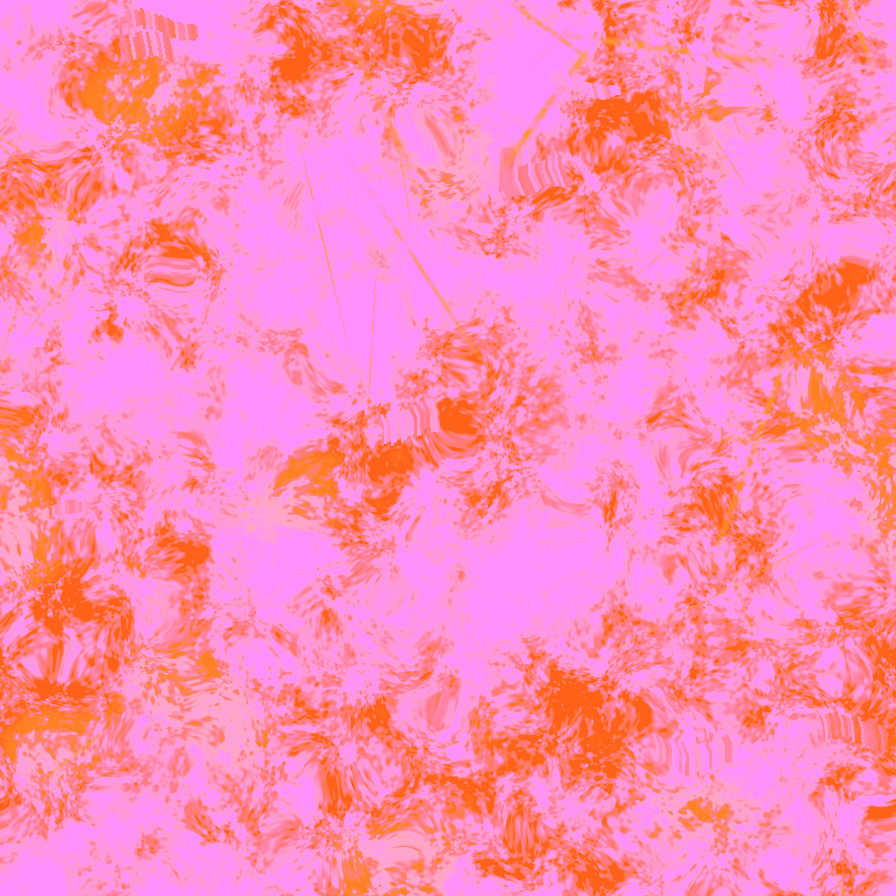
This texture is drawn by a three.js fragment shader. Its source:

```glsl
varying vec2 vUv;

// Colours, from bare paint to deep rust
const vec3 ORCHID = vec3(1.00, 0.56, 0.99);
const vec3 PINK   = vec3(1.00, 0.59, 0.91);
const vec3 ROSE   = vec3(1.00, 0.61, 0.80);
const vec3 CORAL  = vec3(1.00, 0.52, 0.67);
const vec3 SALMON = vec3(1.00, 0.48, 0.51);
const vec3 ORANGE = vec3(1.00, 0.48, 0.35);
const vec3 RUST   = vec3(1.00, 0.38, 0.10);
const vec3 AMBER  = vec3(1.00, 0.58, 0.17);
const vec3 PEACH  = vec3(1.00, 0.70, 0.72);

// Cell counts are whole numbers so that everything wraps
const float PATCH_CELLS = 5.0;
const float GRAIN_CELLS = 32.0;
const float WARP_CELLS = 18.0;
const float VEIN_CELLS = 11.0;
const float STAIN_CELLS = 9.0;
const float WARP = 0.007;
const float VEIN_WIDTH = 0.07;
const float VEIN_RUST = 0.8;
const int SCRATCHES = 26;
const int COMBS = 9;
const float COMB_TEETH = 270.0;
const float TAU = 6.28318;

vec3 hash3(vec3 p) {
  p = fract(p * vec3(0.1031, 0.1030, 0.0973));
  p += dot(p, p.yxz + 33.33);
  return fract((p.xxy + p.yxx) * p.zyx);
}

// Cellular noise: one signed soft spot per cell, deviation about 1
float spots(vec2 uv, float cells, float seed) {
  vec2 p = uv * cells, cell = floor(p);
  float sum = 0.0;
  for (int y = -1; y <= 1; y++)
    for (int x = -1; x <= 1; x++) {
      vec2 id = cell + vec2(x, y);
      vec3 h = hash3(vec3(mod(id, cells), seed));
      vec2 d = id + h.xy - p;
      float k = max(1.0 - dot(d, d), 0.0);
      sum += (h.z * 2.0 - 1.0) * k * k * k;
    }
  return sum * 2.58;
}

// Shortest offset on the wrapped canvas
vec2 wrapDelta(vec2 uv, vec2 centre) {
  return fract(uv - centre + 0.5) - 0.5;
}

float ramp(float a, float b, float x) {
  return clamp((x - a) / (b - a), 0.0, 1.0);
}

vec3 rustColour(float rust) {
  vec3 c = mix(ORCHID, PINK, ramp(-1.2, -0.5, rust));
  c = mix(c, ROSE, ramp(-0.5, 0.0, rust));
  c = mix(c, CORAL, ramp(0.0, 0.54, rust));
  c = mix(c, SALMON, ramp(0.54, 1.08, rust));
  c = mix(c, ORANGE, ramp(1.08, 1.56, rust));
  return mix(c, RUST, ramp(1.56, 2.05, rust));
}

// Straight amber scratches, some hairline and some broad and soft
float scratches(vec2 uv, float grain) {
  float cover = 0.0;
  for (int i = 0; i < SCRATCHES; i++) {
    vec3 h = hash3(vec3(float(i), 7.0, 51.0));
    vec3 k = hash3(vec3(float(i), 19.0, 83.0));
    vec2 d = wrapDelta(uv, h.xy);
    float a = h.z * 0.5 * TAU;
    vec2 q = vec2(dot(d, vec2(cos(a), sin(a))), dot(d, vec2(-sin(a), cos(a))));
    float reach = mix(0.05, 0.19, k.x);
    float width = mix(0.0013, 0.0065, k.y * k.y * k.y);
    float along = 1.0 - smoothstep(0.4 * reach, reach, abs(q.x));
    float across = 1.0 - smoothstep(0.2 * width, width, abs(q.y));
    float wear = clamp(0.65 + 0.4 * grain, 0.0, 1.0);
    cover = max(cover, along * across * wear * mix(0.45, 0.95, k.z));
  }
  return cover;
}

// Small smeared bands of bent teeth: x is the rust level, y the cover
vec2 combs(vec2 uv) {
  vec2 result = vec2(0.0);
  for (int i = 0; i < COMBS; i++) {
    vec3 h = hash3(vec3(float(i), 31.0, 12.0));
    vec3 k = hash3(vec3(float(i), 43.0, 29.0));
    vec2 q = wrapDelta(uv, h.xy);
    q.y += 0.008 * sin(q.x * 55.0 + TAU * k.x);
    q.x += 0.5 * abs(q.y - 0.004) * (k.y - 0.5) + 0.2 * q.y;
    float tooth = floor(q.x * COMB_TEETH);
    vec3 t = hash3(vec3(tooth + 200.0, float(i), 5.0));
    float tall = mix(0.008, 0.019, k.z) * mix(0.75, 1.1, t.y);
    float wide = mix(0.025, 0.06, h.z);
    float cover = (1.0 - smoothstep(tall - 0.002, tall, abs(q.y)))
                * (1.0 - smoothstep(0.8 * wide, wide, abs(q.x)));
    float level = mix(-0.7, 0.9, k.x) + (t.x - 0.45) * 1.9;
    result = mix(result, vec2(level, 1.0), cover);
  }
  return result;
}

void main() {
  vec2 warp = vec2(spots(vUv, WARP_CELLS, 1.0), spots(vUv, WARP_CELLS, 2.0));
  vec2 uv = vUv + WARP * warp;

  // Broad patches, then fine grain that is stronger inside them
  float patches = 0.0, grain = 0.0;
  float cells = PATCH_CELLS, weight = 0.52;
  for (int i = 0; i < 3; i++) {
    patches += weight * spots(uv, cells, 10.0 + float(i));
    cells *= 2.0;
    weight *= 0.85;
  }
  cells = GRAIN_CELLS;
  for (int i = 0; i < 4; i++) {
    grain += 0.4 * spots(uv, cells, 20.0 + float(i));
    cells *= 2.0;
  }
  float rust = patches + grain * mix(0.5, 1.15, smoothstep(-0.9, 0.8, patches));

  // Thin curved veins near the rusty patches
  float vein = 1.0 - smoothstep(0.0, VEIN_WIDTH, abs(spots(uv, VEIN_CELLS, 30.0)));
  rust += VEIN_RUST * vein * smoothstep(-0.2, 0.7, patches + 0.4 * grain);

  vec2 comb = combs(vUv);
  rust = mix(rust, comb.x, 0.9 * comb.y);

  // Peach stains on the paint, amber tint in the rust, scratches on top
  float stain = smoothstep(0.5, 2.0, spots(uv, STAIN_CELLS, 40.0) + 0.4 * grain);
  vec3 colour = rustColour(rust);
  colour = mix(colour, PEACH, 0.5 * stain * (1.0 - ramp(0.2, 1.0, rust)));
  colour = mix(colour, AMBER, 0.6 * stain * ramp(0.9, 1.7, rust));
  colour = mix(colour, AMBER, scratches(vUv, grain) * (1.0 - comb.y));
  gl_FragColor = vec4(colour, 1.0);
}
```
